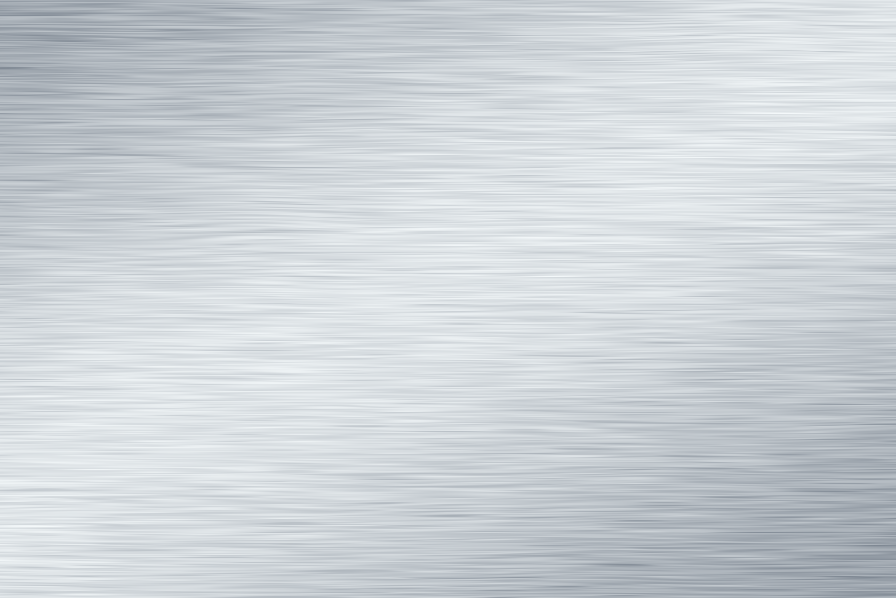
This texture is drawn by a WebGL 2 fragment shader. Its source:

```glsl
#version 300 es
precision highp float;
// Brushed steel sheet: a soft diagonal sheen darkening towards two corners,
// covered by crisp horizontal hairlines. Each streak layer is a stack of 1D
// noise rows with random shifts, blended vertically and slightly bent.

#define DARK_STEEL vec3(0.600, 0.632, 0.667)
#define LIGHT_STEEL vec3(0.897, 0.917, 0.928)
#define SHEEN_SLOPE 0.52
#define SHEEN_START 0.15
#define SHEEN_WIDTH 0.90
#define SHEEN_PEAK 0.935
#define SHEEN_DEPTH 0.94
#define FINE_GRAIN 0.20
#define MEDIUM_GRAIN 0.05
#define BROAD_GRAIN 0.03
#define SCRATCH_DEPTH 0.25
#define BEND 0.0025

uniform vec2 u_resolution;
out vec4 fragColor;

float hash(vec2 p) {
    return fract(sin(dot(p, vec2(127.1, 311.7))) * 43758.5453);
}

// Smooth 1D noise along one row, shifted at random so cells never line up
float rowNoise(float x, float row, float seed) {
    x += 37.0 * hash(vec2(row, seed));
    float cell = floor(x);
    float key = row + seed * 17.3;
    return mix(hash(vec2(cell, key)), hash(vec2(cell + 1.0, key)),
               smoothstep(0.0, 1.0, x - cell));
}

// Streak field in -1..1; frequency holds cells per unit along and across
float streaks(vec2 p, vec2 frequency, float seed) {
    p *= frequency;
    float row = floor(p.y);
    float value = mix(rowNoise(p.x, row, seed), rowNoise(p.x, row + 1.0, seed),
                      smoothstep(0.0, 1.0, p.y - row));
    return value * 2.0 - 1.0;
}

void main() {
    vec2 p = gl_FragCoord.xy / u_resolution.y;

    // Distance from the bright diagonal axis
    float offset = p.y - SHEEN_START - SHEEN_SLOPE * p.x;
    float axisDistance = abs(offset) / sqrt(1.0 + SHEEN_SLOPE * SHEEN_SLOPE);
    float falloff = smoothstep(0.0, SHEEN_WIDTH, axisDistance);
    float tone = SHEEN_PEAK - SHEEN_DEPTH * falloff;

    // Gentle bending makes the streaks taper and cross at small angles
    vec2 q = p + vec2(0.0, BEND * streaks(p, vec2(4.0, 14.0), 1.0));

    // Grain from hairlines to wide soft bands
    float grain = FINE_GRAIN * streaks(q, vec2(11.0, 520.0), 2.0)
                + MEDIUM_GRAIN * streaks(q, vec2(10.0, 210.0), 3.0)
                + BROAD_GRAIN * streaks(q, vec2(6.0, 70.0), 4.0);

    // Sparse dark scratches and fainter bright ones
    float scratch = streaks(q, vec2(7.0, 430.0), 5.0);
    grain -= SCRATCH_DEPTH * smoothstep(0.4, 0.95, scratch);
    grain += 0.5 * SCRATCH_DEPTH * smoothstep(0.4, 0.95, -scratch);

    // Streaks stand out more where the sheet is dark
    tone += grain * mix(0.9, 1.3, falloff);
    vec3 colour = mix(DARK_STEEL, LIGHT_STEEL, tone);
    fragColor = vec4(clamp(colour, 0.0, 1.0), 1.0);
}
```
